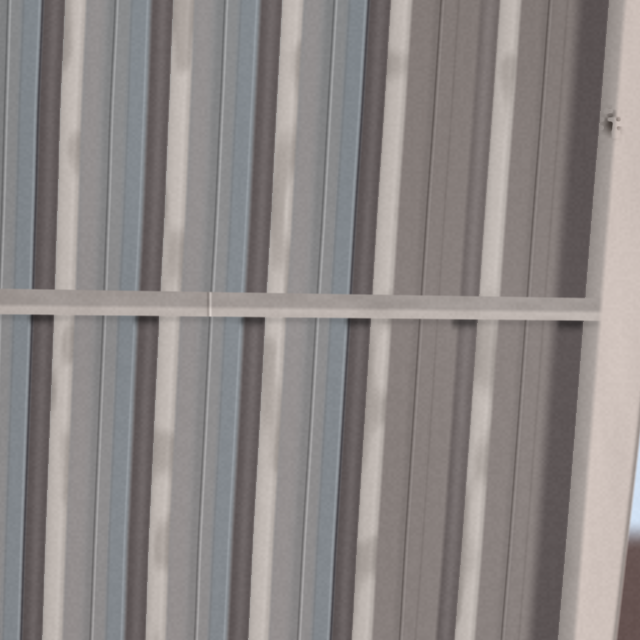
Write a three.js fragment shader that draws this texture.

```glsl
// Ribbed metal cladding with pale battens, a horizontal rail and a side frame.
varying vec2 vUv;

const vec3 PANEL_COOL = vec3(0.53, 0.535, 0.54);
const vec3 PANEL_WARM = vec3(0.52, 0.487, 0.475);
const vec3 PANEL_PALE = vec3(0.60, 0.57, 0.565);
const vec3 SHEEN      = vec3(0.49, 0.525, 0.555);
const vec3 SHADOW     = vec3(0.36, 0.33, 0.33);
const vec3 SEAM       = vec3(0.25, 0.24, 0.26);
const vec3 BATTEN     = vec3(0.73, 0.70, 0.68);
const vec3 RAIL_FACE  = vec3(0.62, 0.59, 0.575);
const vec3 RAIL_LIP   = vec3(0.73, 0.695, 0.675);
const vec3 FRAME      = vec3(0.81, 0.76, 0.735);
const vec3 SKY        = vec3(0.82, 0.88, 0.95);
const vec3 GROUND     = vec3(0.40, 0.33, 0.32);

float hash(vec2 p) {
  return fract(sin(dot(p, vec2(127.1, 311.7))) * 43758.5453);
}

float noise(vec2 p) {
  vec2 i = floor(p), f = fract(p);
  f = f * f * (3.0 - 2.0 * f);
  return mix(mix(hash(i), hash(i + vec2(1.0, 0.0)), f.x),
             mix(hash(i + vec2(0.0, 1.0)), hash(i + 1.0), f.x), f.y);
}

float edge(float x, float at, float soft) {
  return smoothstep(at - soft, at + soft, x);
}

float band(float x, float from, float to, float soft) {
  return edge(x, from, soft) - edge(x, to, soft);
}

float line(float x, float at, float width) {
  float d = (x - at) / width;
  return exp(-d * d);
}

// One bay: f runs from the batten's left edge to the next batten.
vec3 bay(float f, float cell, float v) {
  float warm = edge(cell, 2.5, 0.1);
  float seam = step(1.5, mod(cell, 3.0));
  float variation = hash(vec2(cell, 4.0));

  // Flat sheet with a bluish sheen on the cool bays
  vec3 col = mix(PANEL_COOL, PANEL_WARM, warm);
  col = mix(col, PANEL_PALE, 0.45 * (1.0 - v) * (1.0 - 0.5 * warm));
  col = mix(col, PANEL_PALE, 0.55 * band(f, 0.20, 0.37, 0.06) * (1.0 - warm));
  col = mix(col, SHEEN, 0.65 * band(f, 0.61, 0.80, 0.04) * (1.0 - warm));
  col *= 1.0 - 0.06 * band(f, 0.40, 0.49, 0.03);

  // Pressed creases
  float crease = 0.475 + 0.03 * variation;
  col += 0.10 * line(f, crease, 0.011) * (1.0 - 0.5 * warm);
  col -= 0.09 * line(f, crease - 0.025, 0.010);
  col -= 0.03 * line(f, 0.62, 0.014);
  col += 0.06 * line(f, 0.765, 0.012) * (1.0 - warm);

  // Recess beside the next batten, shallower in the fourth bay
  float shallow = line(cell, 3.0, 0.3);
  float wide = edge(cell, 3.5, 0.1);
  float start = 0.80 - 0.08 * wide + 0.02 * shallow;
  float depth = 1.0 - shallow * (0.15 + 0.4 * v);
  col = mix(col, SHADOW, depth * edge(f, start, 0.025 + 0.05 * wide));
  col += 0.07 * line(f, 0.91, 0.05) * (1.0 - wide);
  col = mix(col, SEAM, 0.75 * seam * line(f, 0.795, 0.013));
  return col;
}

// Rounded strip with dull stains along its length
vec3 batten(float f, float cell, float v) {
  float t = f / 0.195;
  float stain = noise(vec2(t * 1.2 + cell * 7.3, v * 13.0 + cell * 3.1));
  vec3 col = BATTEN * (0.94 + 0.09 * sin(3.14 * clamp(t, 0.0, 1.0)));
  col -= 0.09 * edge(stain, 0.72, 0.16);
  col += 0.035 * line(t, 0.72, 0.12);
  return mix(col, RAIL_FACE * mix(0.88, 1.08, t), 0.85 * edge(cell, 4.5, 0.1));
}

void main() {
  float x = vUv.x, v = vUv.y;

  // Perspective: bays lean and narrow toward the bottom
  float pitch = mix(0.1615, 0.170, v);
  float lean = mix(0.065, 0.1016, v);
  float u = (x - lean) / pitch;
  u += 0.014 * (noise(vec2(floor(u + 0.4) * 5.7, v * 6.0)) - 0.5);
  float cell = floor(u + 0.03);
  float f = u - cell;
  vec3 col = bay(fract(u), floor(u), v);
  col = mix(col, batten(f, cell, v), band(f, 0.0, 0.195, 0.018));

  // Rail with bright lower lip, joint and contact shadow
  float d = v - (0.509 - 0.011 * x);
  float recess = band(fract(u), 0.76, 0.99, 0.03);
  col *= 1.0 - 0.35 * recess * line(d, -0.004, 0.010);
  col *= 1.0 - 0.10 * line(d, -0.004, 0.006);
  vec3 rail = mix(RAIL_LIP, RAIL_FACE, edge(d, 0.014, 0.004));
  rail += 0.04 * (noise(vec2(x * 22.0, d * 90.0)) - 0.5);
  rail += 0.13 * line(x, 0.329, 0.002) - 0.10 * line(x, 0.325, 0.002);
  col = mix(col, rail, band(d, 0.0, 0.040 - 0.005 * x, 0.002));

  // Side frame with a scuff, and the opening beyond it
  float side = x - mix(0.898, 0.977, v);
  vec3 frame = FRAME * (0.97 + 0.05 * noise(vec2(x * 30.0, v * 7.0)));
  col = mix(col, frame, edge(side, 0.0, 0.005));
  vec2 scuff = (vUv - vec2(0.957, 0.807)) / vec2(0.012, 0.016);
  float chips = edge(noise(vUv * 150.0), 0.5, 0.2);
  col -= 0.38 * exp(-dot(scuff, scuff)) * chips;
  float outer = x - (0.9635 + 0.115 * v);
  col *= 1.0 - 0.25 * line(outer, -0.003, 0.004);
  col = mix(col, mix(GROUND, SKY, edge(v, 0.165, 0.025)), edge(outer, 0.0, 0.003));

  // Broad tone drift and fine grain
  col += 0.03 * (noise(vUv * vec2(5.0, 4.0)) - 0.5);
  col += 0.025 * (noise(vUv * 230.0) - 0.5);
  gl_FragColor = vec4(col, 1.0);
}
```
